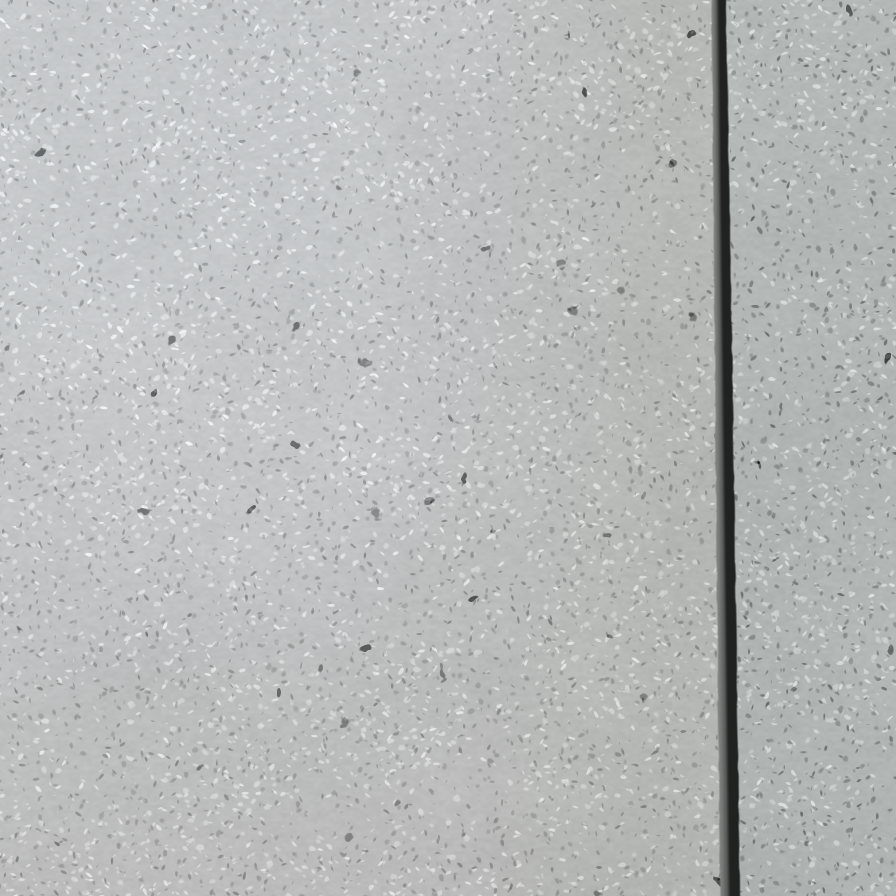
A WebGL 2 fragment shader for this texture:

```glsl
#version 300 es
precision highp float;
// Speckled grey stone: two panels split by a narrow, slightly leaning groove.
// Soft gradients and noise tint the panels; hashed cell grids scatter
// dark and pale chips; the groove is a lit bevel beside a deep shadow.

#define DARK_DENSITY 0.40
#define PALE_DENSITY 0.55
#define CHIP_DENSITY 0.20
#define DARK_STRENGTH 0.26
#define PALE_STRENGTH 0.16
#define CHIP_STRENGTH 0.46
#define CHIP_SOFTNESS 0.0016
#define GRAIN 0.022
#define MOTTLE 0.022

uniform vec2 u_resolution;
out vec4 fragColor;

// Integer hash giving three values in 0..1
vec3 hash3(vec2 cell, float seed) {
    uvec3 v = uvec3(ivec3(vec3(cell, seed)) + 4096);
    v = v * 1664525u + 1013904223u;
    v.x += v.y * v.z; v.y += v.z * v.x; v.z += v.x * v.y;
    v ^= v >> 16u;
    v.x += v.y * v.z; v.y += v.z * v.x; v.z += v.x * v.y;
    return vec3(v >> 8u) / 16777216.0;
}

float noise(vec2 p, float seed) {
    vec2 i = floor(p), f = fract(p);
    f = f * f * (3.0 - 2.0 * f);
    float low = mix(hash3(i, seed).x, hash3(i + vec2(1, 0), seed).x, f.x);
    float high = mix(hash3(i + vec2(0, 1), seed).x, hash3(i + 1.0, seed).x, f.x);
    return mix(low, high, f.y);
}

float fbm(vec2 p, float seed) {
    float sum = 0.0, amp = 0.5;
    for (int i = 0; i < 4; i++) {
        sum += amp * noise(p, seed + float(i));
        p = p * 2.03 + 7.1;
        amp *= 0.5;
    }
    return sum;
}

vec2 rotate(vec2 p, float a) {
    return vec2(cos(a) * p.x - sin(a) * p.y, sin(a) * p.x + cos(a) * p.y);
}

// One randomly turned chip per grid cell; radius is in canvas units
float chips(vec2 p, float cells, float density, float radius, float turn, float seed) {
    vec2 g = rotate(p, seed) * cells;
    vec2 cell = floor(g);
    vec3 place = hash3(cell, seed), form = hash3(cell, seed + 50.0);
    vec2 d = (fract(g) - mix(vec2(0.27), vec2(0.73), place.xy)) / cells;
    d = rotate(d, (form.x - 0.5) * turn - seed);
    d.y *= mix(1.2, 2.6, form.y);
    float size = radius * mix(0.4, 1.0, form.z);
    float ragged = (noise(p * 260.0, seed) - 0.5) * size * 0.9;
    float soft = max(CHIP_SOFTNESS, 0.7 / u_resolution.y);
    float mask = 1.0 - smoothstep(-soft, soft, length(d) + ragged - size);
    return mask * step(place.z, density) * mix(0.35, 1.0, form.y * form.z + 0.2);
}

vec3 panelColor(vec2 p, float onRight) {
    vec3 lower = vec3(0.730, 0.732, 0.730), upper = vec3(0.772, 0.782, 0.790);
    vec3 nearGroove = vec3(0.706, 0.714, 0.704), right = vec3(0.694, 0.710, 0.702);
    vec3 left = mix(lower, upper, smoothstep(0.0, 0.75, p.y + 0.12 * (0.5 - p.x)));
    left = mix(left, nearGroove, 0.9 * smoothstep(0.35, 0.80, p.x));
    right += 0.018 * (p.y - 0.4);
    vec3 color = mix(left, right, onRight);
    color += MOTTLE * 2.0 * (fbm(p * vec2(6.0, 8.0), 3.0) - 0.47);
    float grain = noise(p * vec2(110.0, 210.0), 11.0) + noise(p * vec2(230.0, 330.0), 12.0);
    return color + GRAIN * (grain - 1.0);
}

vec3 addChips(vec3 color, vec2 p, float onRight) {
    float cluster = smoothstep(0.30, 0.62, fbm(p * 11.0, 21.0));
    float dark = 0.0, pale = 0.0;
    for (int i = 0; i < 3; i++) {
        float k = float(i);
        float cells = 52.0 + 11.0 * k;
        dark = max(dark, chips(p, cells, DARK_DENSITY, 0.0034, 4.0, 1.0 + k));
        pale = max(pale, chips(p + 0.37, cells, PALE_DENSITY * mix(0.3, 1.0, cluster),
                               0.0040, 2.2, 5.0 + k));
    }
    float large = chips(p, 17.0, CHIP_DENSITY * (1.0 - 0.5 * onRight), 0.0068, 4.0, 9.0);
    color += PALE_STRENGTH * pale;
    color -= DARK_STRENGTH * dark * mix(0.75, 1.0, onRight);
    return color - CHIP_STRENGTH * large;
}

// Grey bevel on the left, near-black shadow on the right
vec3 addGroove(vec3 color, vec2 p, float rightEdge) {
    float wobble = 0.0012 * (noise(vec2(p.y * 90.0, 0.0), 31.0) - 0.5);
    float leftEdge = 0.8035 - 0.0095 * p.y;
    float shadowEdge = 0.8135 - 0.0125 * p.y;
    float soft = max(0.0014, 0.7 / u_resolution.x);
    vec3 bevel = mix(vec3(0.50, 0.51, 0.50), vec3(0.33, 0.345, 0.335),
                     smoothstep(leftEdge, shadowEdge, p.x));
    vec3 shadow = vec3(0.125, 0.135, 0.128);
    float inside = smoothstep(-soft, soft, p.x - leftEdge - wobble)
                 * (1.0 - smoothstep(-soft, soft, p.x - rightEdge - wobble));
    vec3 groove = mix(bevel, shadow, smoothstep(-0.0025, 0.0025, p.x - shadowEdge));
    return mix(color, groove, inside);
}

void main() {
    vec2 p = gl_FragCoord.xy / u_resolution;
    float rightEdge = 0.8255 - 0.0155 * p.y + 0.004 * p.y * (1.0 - p.y);
    float onRight = step(rightEdge - 0.004, p.x);
    vec3 color = addChips(panelColor(p, onRight), p, onRight);
    fragColor = vec4(clamp(addGroove(color, p, rightEdge), 0.0, 1.0), 1.0);
}
```
